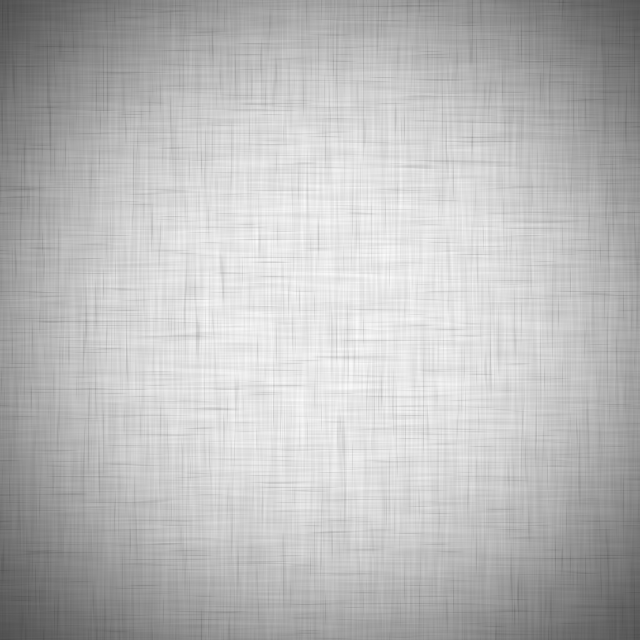
Give the GLSL for this texture, as a WebGL 1 fragment shader.

```glsl
#ifdef GL_FRAGMENT_PRECISION_HIGH
precision highp float;
#else
precision mediump float;
#endif

uniform vec2 u_resolution;

float hash(vec2 cell) {
  vec3 p = fract(vec3(cell.xyx) * 0.1031);
  p += dot(p, p.yzx + 33.33);
  return fract((p.x + p.y) * p.z);
}

float valueNoise(vec2 p) {
  vec2 cell = floor(p);
  vec2 f = fract(p);
  f = f * f * (3.0 - 2.0 * f);
  float low = mix(hash(cell), hash(cell + vec2(1.0, 0.0)), f.x);
  float high = mix(hash(cell + vec2(0.0, 1.0)), hash(cell + vec2(1.0, 1.0)), f.x);
  return mix(low, high, f.y);
}

// Brightness of one thread, shifted so that the fibre ends do not line up
float strand(float along, float row, float seed) {
  return valueNoise(vec2(along + 40.0 * hash(vec2(row, seed)), row + seed));
}

float fibre(vec2 p, vec2 density, float seed) {
  vec2 q = p * density;
  float row = floor(q.y);
  float blend = smoothstep(0.0, 1.0, fract(q.y));
  return mix(strand(q.x, row, seed), strand(q.x, row + 1.0, seed), blend);
}

// Threads run along p.x; the result is signed and close to zero on average
float threads(vec2 p, float seed) {
  float sum = 0.0;
  vec2 density = vec2(19.0, 505.0);
  float weight = 0.06;
  for (int i = 0; i < 3; i++) {
    float layerSeed = seed + 57.0 * float(i);
    sum += weight * (fibre(p, density, layerSeed) - 0.5);
    density *= vec2(0.72, 0.7);
    weight *= 0.6;
  }
  // Sparse dark slubs, thin and long
  float slub = smoothstep(0.74, 1.0, fibre(p, vec2(14.0, 470.0), seed + 311.0));
  return sum - 0.085 * slub + 0.005;
}

float vignette(vec2 uv, vec2 center) {
  float radius = length(uv - center);
  return 0.905 - 0.68 * (1.0 - exp(-pow(radius / 0.588, 3.6)));
}

void main() {
  vec2 uv = gl_FragCoord.xy / u_resolution;
  float light = vignette(uv, vec2(0.512, 0.506));

  // Crossed warp and weft
  float weave = threads(uv, 13.0) + threads(uv.yx, 171.0);

  // Faint uneven patches in the cloth
  float patches = 0.025 * (valueNoise(uv * vec2(30.0, 38.0)) - 0.5);

  float shade = light * (1.0 + weave + patches);
  gl_FragColor = vec4(vec3(clamp(shade, 0.0, 1.0)), 1.0);
}
```
